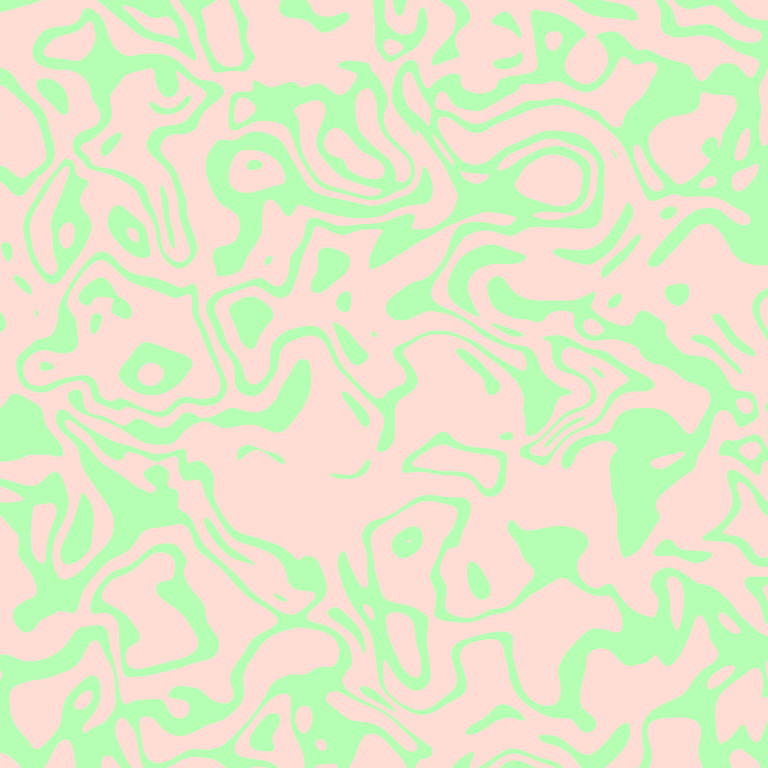
Write a three.js fragment shader that draws this pattern.

```glsl
// Marbled mint veins and islands on pale pink, from banded domain-warped noise.
varying vec2 vUv;

// Sine-free hash: one lattice point to two values in -1..1
vec2 hash22(vec2 p) {
  vec3 h = fract(vec3(p.xyx) * vec3(0.1031, 0.1030, 0.0973));
  h += dot(h, h.yzx + 33.33);
  return fract((h.xx + h.yz) * h.zy) * 2.0 - 1.0;
}

// Gradient noise centred on zero
float gradientNoise(vec2 p) {
  vec2 cell = floor(p);
  vec2 f = p - cell;
  vec2 u = f * f * f * (f * (f * 6.0 - 15.0) + 10.0);
  vec2 e = vec2(0.0, 1.0);
  float a = dot(hash22(cell), f);
  float b = dot(hash22(cell + e.yx), f - e.yx);
  float c = dot(hash22(cell + e.xy), f - e.xy);
  float d = dot(hash22(cell + e.yy), f - e.yy);
  return mix(mix(a, b, u.x), mix(c, d, u.x), u.y);
}

// Two independent noises as a displacement
vec2 noisePair(vec2 p) {
  return vec2(gradientNoise(p + 17.3), gradientNoise(p + vec2(71.9, 43.1)));
}

// Noise looked up through broad and fine warps, which stretch and pinch it
float warpedNoise(vec2 p) {
  vec2 warp = 2.3 * noisePair(p * 0.9) + 0.45 * noisePair(p * 2.1 + 9.7);
  return gradientNoise(p + warp + 120.0);
}

void main() {
  vec3 pink = vec3(1.0, 0.868, 0.832);
  vec3 mint = vec3(0.706, 1.0, 0.706);

  // Repeat the field as contour bands; the triangle wave gives distance to a vein centre
  float field = 2.4 * warpedNoise(vUv * 7.6 + 40.0);
  float veinDistance = abs(fract(field + 0.25) - 0.5);

  // Crisp edge, softened over about one sample
  float edge = 0.6 * fwidth(field) + 0.0001;
  float vein = 1.0 - smoothstep(-edge, edge, veinDistance - 0.196);

  gl_FragColor = vec4(mix(pink, mint, vein), 1.0);
}
```
